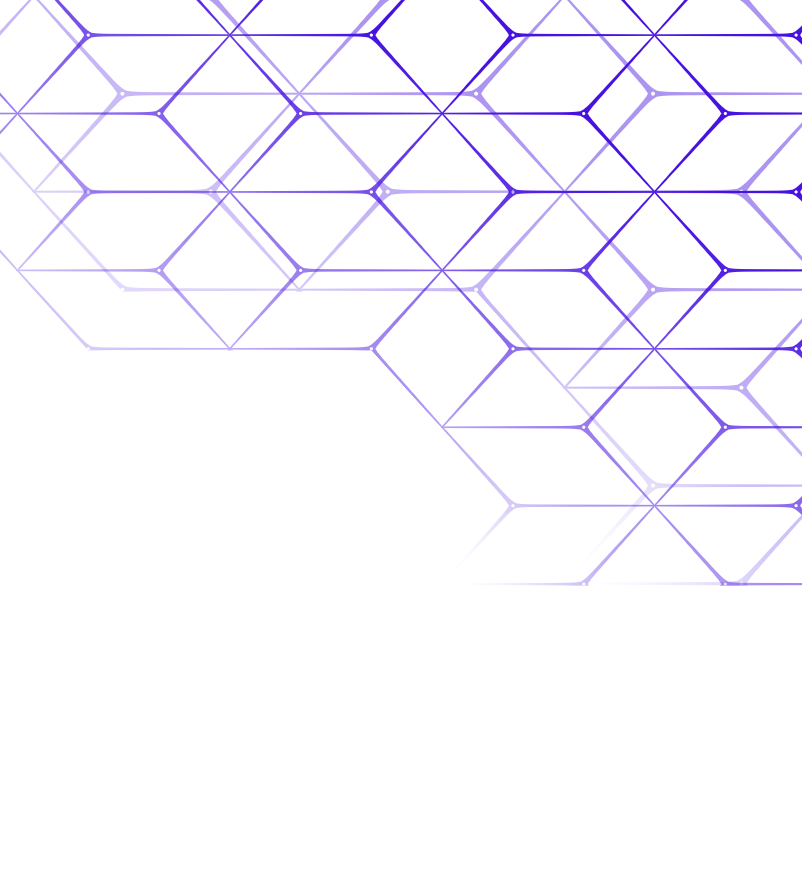
A WebGL 2 fragment shader for this background:

```glsl
#version 300 es
precision highp float;
// Two overlaid violet rhombus lattices with tapered lines, fading from the upper right into white.

#define INK vec3(0.28, 0.07, 0.88)
#define ROW 0.554         // row height, with one horizontal edge as unit
#define STAR_WIDTH 0.0055 // half line width at six-way nodes
#define FLAT_TAPER 0.004  // extra width of horizontals at three-way nodes
#define SLANT_TAPER 0.009 // extra width of diagonals at three-way nodes
#define FLARE 0.013       // rounded swelling right at three-way nodes
#define HOLE 0.011        // small opening inside three-way nodes
#define FRONT_SIZE 0.158
#define BACK_SIZE 0.1974
#define BACK_OPACITY 0.45

uniform vec2 u_resolution;
out vec4 fragColor;

// Distance to an edge leaving the star at the origin, widening to its far end
float taperedEdge(vec2 p, vec2 end, float taper) {
    float t = clamp(dot(p, end) / dot(end, end), 0.0, 1.0);
    float width = STAR_WIDTH + taper * t + FLARE * pow(t, 24.0);
    return length(p - end * t) - width;
}

// Edges around the nearest star of one rectangular sublattice
float starEdges(vec2 p) {
    vec2 period = vec2(3.0, 2.0 * ROW);
    p = abs(p - period * round(p / period));
    float flatEdge = taperedEdge(p, vec2(1.0, 0.0), FLAT_TAPER);
    float slantEdge = taperedEdge(p, vec2(0.5, ROW), SLANT_TAPER);
    float hole = min(length(p - vec2(1.0, 0.0)), length(p - vec2(0.5, ROW))) - HOLE;
    return max(min(flatEdge, slantEdge), -hole);
}

// Stepped lower border of the lattice
float lowerBorder(float x) {
    float slope = 2.0 * ROW;
    float stepped = min(0.0, slope * (x + 1.0)) + max(0.0, slope * (x - 1.0));
    return x > 1.5 ? 3.0 * ROW : stepped;
}

// Coverage of one whole lattice; y runs downward
float lattice(vec2 p, vec2 origin, float size) {
    vec2 q = (p - origin) / size;
    float pixel = 1.0 / (u_resolution.y * size);
    float d = min(starEdges(q), starEdges(q - vec2(1.5, ROW)));
    d = max(d, q.y - lowerBorder(q.x) - 0.011);
    float cornerFade = smoothstep(0.0, 1.3, length(q - vec2(1.5, 3.0 * ROW)));
    return clamp(0.5 - d / pixel, 0.0, 1.0) * cornerFade;
}

void main() {
    vec2 p = gl_FragCoord.xy / u_resolution.y;
    p.y = 1.0 - p.y;

    // Opacity falls off toward the lower left
    float fade = clamp(0.70 + 0.845 * p.x - 1.46 * p.y, 0.0, 1.0);
    float back = lattice(p, vec2(0.334, 0.3233), BACK_SIZE) * fade * BACK_OPACITY;
    float front = lattice(p, vec2(0.2565, 0.3893), FRONT_SIZE) * fade;

    vec3 color = mix(vec3(1.0), INK, back);
    color = mix(color, INK, front);
    fragColor = vec4(color, 1.0);
}
```
